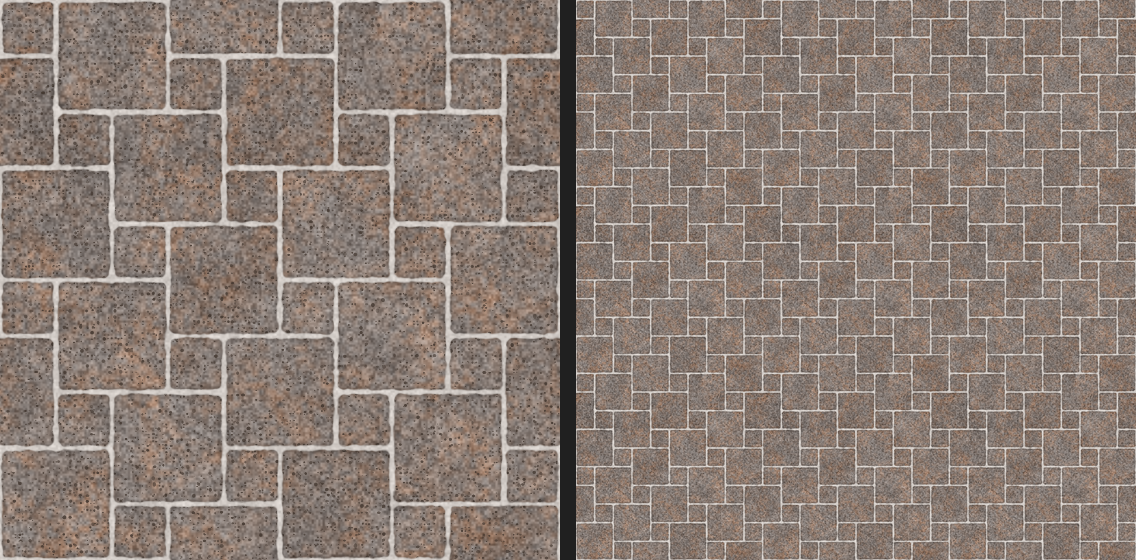
Left: one tile. Right: repeated 3 by 3.
Write a WebGL 1 fragment shader that draws this texture.

```glsl
precision highp float;
uniform vec2 u_resolution;

const float UNITS = 10.0;          // small-stone widths across the canvas
const float JOINT = 0.088;         // joint width, in units
const float CORNER = 0.09;         // stone corner radius
const float WOBBLE = 0.034;        // roughness of the stone outline
const float EDGE_SOFT = 0.018;     // half-width of the stone edge blend
const float GRAIN = 0.33;          // fine grain contrast
const float MOTTLE = 0.07;         // broad light and dark clouds
const float STONE_VARIATION = 0.025;
const vec3 STONE = vec3(0.545, 0.485, 0.45);
const vec3 WARM = vec3(0.075, 0.015, -0.025);
const vec3 PIT = vec3(0.25, 0.205, 0.175);
const vec3 MORTAR = vec3(0.825, 0.80, 0.78);

float hash(vec2 p) {
  vec3 q = fract(vec3(p.xyx) * 0.1031);
  q += dot(q, q.yzx + 33.33);
  return fract((q.x + q.y) * q.z);
}

// Value noise that wraps after n cells
float noise(vec2 uv, float n, float seed) {
  vec2 p = uv * n;
  vec2 i = floor(p);
  vec2 f = fract(p);
  f = f * f * (3.0 - 2.0 * f);
  vec2 a = mod(i, n) + seed;
  vec2 b = mod(i + 1.0, n) + seed;
  return mix(mix(hash(a), hash(vec2(b.x, a.y)), f.x),
             mix(hash(vec2(a.x, b.y)), hash(b), f.x), f.y);
}

float roundedBox(vec2 p, float halfSize, float radius) {
  vec2 q = abs(p) - halfSize + radius;
  return length(max(q, 0.0)) + min(max(q.x, q.y), 0.0) - radius;
}

// Scattered pits, one candidate per cell of an n by n grid
float pits(vec2 uv, float n, float density, float seed) {
  vec2 p = uv * n;
  vec2 id = mod(floor(p), n) + seed;
  vec2 center = 0.35 + 0.3 * vec2(hash(id + 11.0), hash(id + 47.0));
  float radius = mix(0.14, 0.32, hash(id + 83.0));
  float d = length((fract(p) - center) * vec2(1.0, mix(0.8, 1.4, hash(id + 29.0))));
  d += 0.16 * (noise(uv, n * 2.0, seed + 5.0) - 0.5);
  float soft = max(0.1, 0.6 * n / u_resolution.y);
  float mask = 1.0 - smoothstep(radius - soft, radius + soft, d);
  return mask * step(hash(id), density) * mix(0.5, 1.0, hash(id + 61.0));
}

void main() {
  vec2 uv = gl_FragCoord.xy / u_resolution;
  uv.y = 1.0 - uv.y;
  vec2 p = uv * UNITS;

  // Each group of five cells holds one small stone and one 2 by 2 stone
  vec2 cell = floor(p);
  float k = mod(cell.x + 2.0 * cell.y, 5.0);
  float isLarge = step(0.5, k);
  vec2 offset = isLarge * vec2(mod(k - 1.0, 2.0), floor((k - 1.0) / 2.0));
  vec2 corner = cell - offset;
  float halfSize = 0.5 + 0.5 * isLarge;
  float tone = hash(mod(corner, UNITS) + 7.0) - 0.5;

  // Stone outline with worn edges
  float d = roundedBox(p - corner - halfSize, halfSize - 0.5 * JOINT, CORNER);
  d += WOBBLE * (noise(uv, 60.0, 3.0) - 0.5);
  d += 0.7 * WOBBLE * (noise(uv, 140.0, 19.0) - 0.5);
  float soft = max(EDGE_SOFT, 0.6 * UNITS / u_resolution.y);
  float stoneMask = 1.0 - smoothstep(-soft, soft, d);

  // Stone surface: clouds, warm flecks and grain
  float clouds = noise(uv, 14.0, 101.0) + 0.6 * noise(uv, 36.0, 131.0) - 0.8;
  float fine = 0.6 * noise(uv, 256.0, 211.0) + 0.4 * noise(uv, 128.0, 307.0) - 0.5;
  float warmth = noise(uv, 22.0, 401.0) * noise(uv, 90.0, 433.0);
  vec3 stone = STONE + GRAIN * fine + MOTTLE * clouds + STONE_VARIATION * tone;
  stone += WARM * (2.0 * warmth - 0.5);

  // Dark pits, clustered, and a shaded rim
  float cluster = noise(uv, 18.0, 503.0);
  float holes = max(pits(uv, 100.0, 0.12 + 0.22 * cluster, 601.0),
                    pits(uv, 163.0, 0.10 + 0.25 * cluster, 809.0));
  stone = mix(stone, PIT, 0.85 * holes);
  stone *= 1.0 - 0.13 * smoothstep(-0.09, -0.01, d);

  // Sandy joints, darker beside the stones
  vec3 mortar = MORTAR + 0.16 * fine + 0.05 * (noise(uv, 50.0, 907.0) - 0.5);
  mortar -= 0.07 * (1.0 - smoothstep(0.0, 0.035, d));

  gl_FragColor = vec4(mix(mortar, stone, stoneMask), 1.0);
}
```
